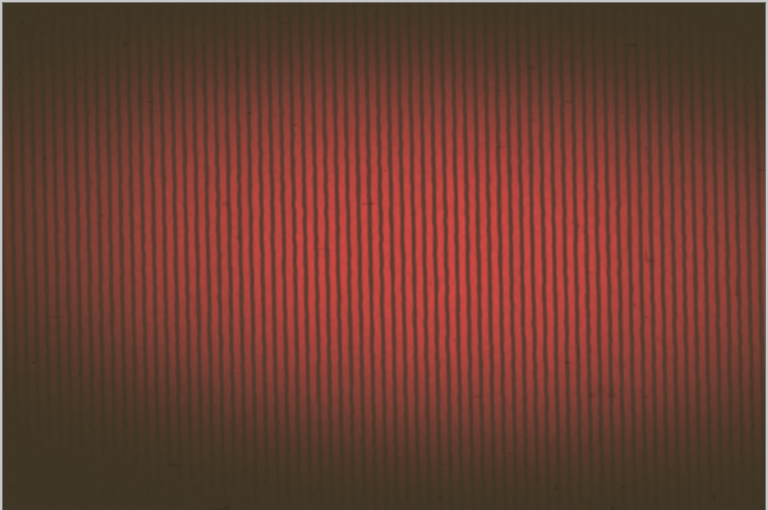
A WebGL 1 fragment shader for this pattern:

```glsl
precision highp float;
// Fine, slightly leaning red light fringes fading into a dark brown card with a pale rim.

uniform vec2 u_resolution;

const float FRINGES = 71.0;          // repeats across the width
const float FRINGE_PHASE = 0.25;     // offset in repeats
const float FRINGE_LEAN = 0.013;     // sideways shift over the full height
const float FRINGE_WOBBLE = 0.10;    // edge wander in repeats
const float DARK_HALF_WIDTH = 0.19;  // half width of a dark line in repeats
const float LINE_SOFTNESS = 0.17;
const float LINE_DEPTH = 0.84;

const vec2 GLOW_CENTER = vec2(0.56, 0.505);
const vec2 GLOW_RADIUS = vec2(0.48, 0.325);
const float GLOW_TILT = 0.08;
const float GLOW_FALLOFF = 1.4;

const vec3 CARD_COLOR = vec3(0.245, 0.210, 0.145);
const vec3 HAZE_COLOR = vec3(0.295, 0.225, 0.175);
const vec3 RED_COLOR = vec3(0.800, 0.285, 0.265);
const vec3 RIM_COLOR = vec3(0.78);
const vec3 RIM_SHADE = vec3(0.41);

const float GRAIN = 0.035;
const float RIM_WIDTH = 0.0042;      // in canvas heights
const float RIM_SHADE_WIDTH = 0.0018;

float hash(vec2 p) {
  vec3 q = fract(vec3(p.xyx) * 0.1031);
  q += dot(q, q.yzx + 33.33);
  return fract((q.x + q.y) * q.z);
}

float valueNoise(vec2 p) {
  vec2 cell = floor(p);
  vec2 f = fract(p);
  f = f * f * (3.0 - 2.0 * f);
  float low = mix(hash(cell), hash(cell + vec2(1.0, 0.0)), f.x);
  float high = mix(hash(cell + vec2(0.0, 1.0)), hash(cell + vec2(1.0, 1.0)), f.x);
  return mix(low, high, f.y);
}

// Paper fibre texture, centred on zero
float paperGrain(vec2 p) {
  float sum = 0.0;
  float weight = 0.5;
  for (int i = 0; i < 3; i++) {
    sum += weight * (valueNoise(p) - 0.5);
    p = mat2(0.8, 0.6, -0.6, 0.8) * p * 1.9 + 17.0;
    weight *= 0.6;
  }
  return sum;
}

// 1 on a bright fringe, lower on the dark line between two fringes
float fringe(vec2 uv, float pixel) {
  float x = uv.x + FRINGE_LEAN * (uv.y - 0.5);
  float wander = valueNoise(vec2(uv.x * FRINGES * 1.5, uv.y * 60.0)) - 0.5;
  float phase = x * FRINGES + FRINGE_PHASE + FRINGE_WOBBLE * wander;
  float lineDistance = abs(fract(phase) - 0.5);
  float soft = max(LINE_SOFTNESS, pixel * FRINGES);
  float bright = smoothstep(DARK_HALF_WIDTH - soft, DARK_HALF_WIDTH + soft, lineDistance);
  float strength = 0.94 + 0.06 * hash(vec2(floor(phase + 0.5), 5.0));
  return mix(1.0 - LINE_DEPTH, strength, bright);
}

// Broad oval of light, tilted down to the right
float glow(vec2 uv) {
  vec2 d = uv - GLOW_CENTER;
  d.y += GLOW_TILT * d.x;
  d /= GLOW_RADIUS;
  return exp(-pow(dot(d, d), GLOW_FALLOFF));
}

void main() {
  vec2 uv = gl_FragCoord.xy / u_resolution;
  float aspect = u_resolution.x / u_resolution.y;
  vec2 p = vec2(uv.x * aspect, uv.y);
  float pixel = 1.0 / u_resolution.y;

  // Card, haze and fringes
  float light = glow(uv);
  float grain = paperGrain(p * vec2(150.0, 110.0));
  float lit = light * fringe(uv, 1.0 / u_resolution.x);
  lit *= 1.0 + 3.0 * GRAIN * grain;
  vec3 color = mix(CARD_COLOR, HAZE_COLOR, smoothstep(0.0, 0.5, light));
  color = mix(color, RED_COLOR, clamp(lit, 0.0, 1.0));
  color *= 1.0 + 2.0 * GRAIN * grain;

  // Sparse dark specks
  float speck = smoothstep(0.93, 1.0, valueNoise(p * 45.0 + 9.0));
  color *= 1.0 - 0.12 * speck;

  // Pale rim on the left, top and right
  float edge = min(min(p.x, aspect - p.x), 1.0 - p.y);
  float shade = 1.0 - smoothstep(-0.5, 0.5, (edge - RIM_WIDTH - RIM_SHADE_WIDTH) / pixel);
  float rim = 1.0 - smoothstep(-0.5, 0.5, (edge - RIM_WIDTH) / pixel);
  color = mix(color, RIM_SHADE, shade);
  color = mix(color, RIM_COLOR, rim);

  gl_FragColor = vec4(color, 1.0);
}
```
